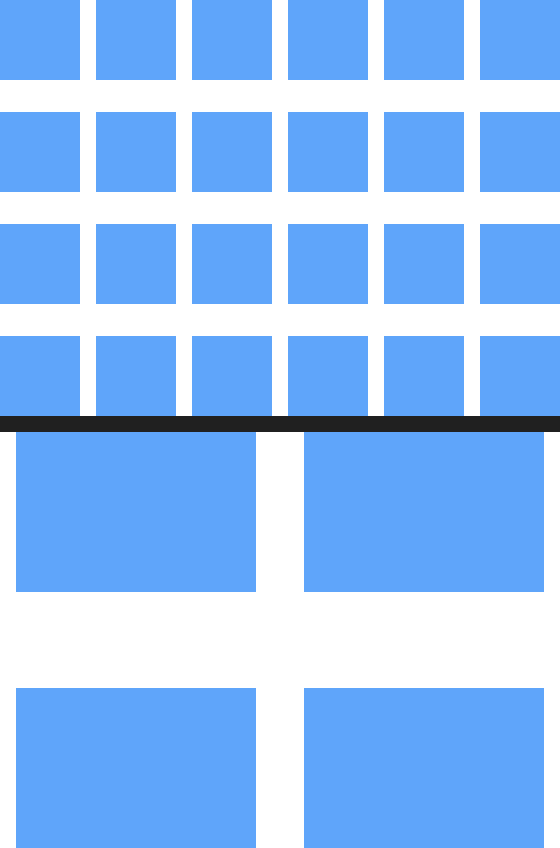
Top: the whole. Bottom: its middle third, enlarged.
Write a WebGL 1 fragment shader that draws this pattern.

```glsl
precision highp float;
// Flat blue squares on white, six columns by four rows, with row gaps twice the column gaps.

uniform vec2 u_resolution;

const float ROWS = 4.0;
const vec2 GAP = vec2(0.2, 0.4); // column and row gaps, in square sides
const vec3 PAPER = vec3(1.0);
const vec3 BLUE = vec3(0.376, 0.647, 0.980);

// Offset from the centre of the nearest repeat
vec2 repeatCentred(vec2 p, vec2 pitch) {
  return mod(p + 0.5 * pitch, pitch) - 0.5 * pitch;
}

// Share of the pixel covered by an axis-aligned box
float boxCoverage(vec2 p, vec2 halfSize, float pixel) {
  vec2 cover = clamp((halfSize - abs(p)) / pixel + 0.5, 0.0, 1.0);
  return cover.x * cover.y;
}

void main() {
  // One unit is a square side; the rows fill the canvas height exactly
  float sidesHigh = ROWS + (ROWS - 1.0) * GAP.y;
  float pixel = sidesHigh / u_resolution.y;

  // The grid is anchored at the lower right corner
  vec2 corner = vec2(u_resolution.x, 0.0);
  vec2 p = (gl_FragCoord.xy - corner) * pixel;

  vec2 halfSide = vec2(0.5);
  vec2 firstCentre = vec2(-0.5, 0.5);
  vec2 local = repeatCentred(p - firstCentre, 1.0 + GAP);

  float ink = boxCoverage(local, halfSide, pixel);
  gl_FragColor = vec4(mix(PAPER, BLUE, ink), 1.0);
}
```
